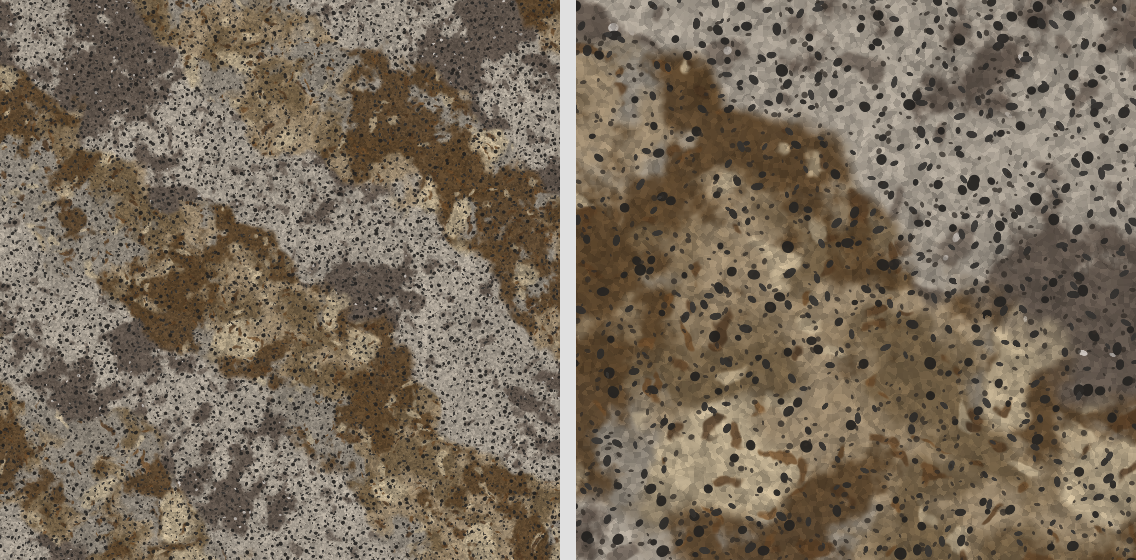
Left, the full canvas; right, a detail of the centre.
Give the GLSL for this texture, as a WebGL 2 fragment shader.

```glsl
#version 300 es
precision highp float;
// Speckled granite: diagonal bands of golden-brown stone running through grey stone.

uniform vec2 u_resolution;
out vec4 fragColor;

const float TAU = 6.2831853;

vec3 hash3(vec2 p) {
  vec3 q = fract(p.xyx * vec3(0.1031, 0.1030, 0.0973));
  q += dot(q, q.yxz + 33.33);
  return fract((q.xxy + q.yzz) * q.zyx);
}

mat2 rotation(float angle) {
  float c = cos(angle), s = sin(angle);
  return mat2(c, s, -s, c);
}

float valueNoise(vec2 p) {
  vec2 i = floor(p), f = fract(p);
  f = f * f * (3.0 - 2.0 * f);
  float low = mix(hash3(i).x, hash3(i + vec2(1, 0)).x, f.x);
  float high = mix(hash3(i + vec2(0, 1)).x, hash3(i + vec2(1, 1)).x, f.x);
  return mix(low, high, f.y);
}

// Layered noise, roughly 0.2 to 0.8 around a mean of 0.5.
float fbm(vec2 p, float seed) {
  float sum = 0.0, weight = 0.516;
  mat2 turn = 2.03 * rotation(0.65);
  p += seed * 17.3;
  for (int i = 0; i < 5; i++) {
    sum += weight * valueNoise(p);
    p = turn * p + 11.7;
    weight *= 0.5;
  }
  return sum;
}

// Cellular mosaic: a random tone for the nearest cell, from -0.5 to 0.5.
float mosaic(vec2 p, float count, float seed) {
  vec2 q = p * count, cell = floor(q);
  float nearest = 9.0, tone = 0.0;
  for (int y = -1; y <= 1; y++)
    for (int x = -1; x <= 1; x++) {
      vec2 id = cell + vec2(x, y);
      vec3 r = hash3(id + seed);
      float d = length(q - id - r.xy);
      if (d < nearest) { nearest = d; tone = r.z - 0.5; }
    }
  return tone;
}

// Scattered oval grains: x is coverage, y a random tone per grain.
vec2 grains(vec2 p, float count, float share, float size, float softness, float seed) {
  vec2 q = p * count, cell = floor(q), best = vec2(0.0);
  float blur = 0.6 * count / u_resolution.y + softness * size;
  for (int y = -1; y <= 1; y++)
    for (int x = -1; x <= 1; x++) {
      vec2 id = cell + vec2(x, y);
      vec3 place = hash3(id + seed), form = hash3(id + seed + 71.0);
      vec2 d = rotation(form.x * TAU) * (q - id - place.xy);
      d.y *= 1.0 + form.y;
      float radius = size * mix(0.45, 1.0, form.z);
      float cover = 1.0 - smoothstep(radius - blur, radius + blur, length(d));
      cover *= step(place.z, share);
      if (cover > best.x) best = vec2(cover, form.y);
    }
  return best;
}

// Share of golden stone: wavy bands falling from left to right.
float goldBands(vec2 p) {
  float across = 1.0 - p.y - 0.8 * p.x;
  across += 0.24 * (fbm(p * 3.5, 1.0) - 0.5) + 0.12 * (fbm(p * 15.0, 2.0) - 0.5);
  return smoothstep(-0.14, 0.14, cos(TAU * (across - 0.22) / 0.53));
}

vec3 greyStone(vec2 p, vec2 bent) {
  vec3 color = vec3(0.625, 0.592, 0.545) * (0.9 + 0.2 * fbm(p * 12.0, 3.0));
  float patches = fbm(p * 6.0, 4.0) + 0.4 * (fbm(p * 42.0, 5.0) - 0.5);
  float dark = smoothstep(0.53, 0.61, patches);
  dark = max(dark, 0.75 * grains(bent, 36.0, 0.28, 0.42, 0.25, 6.0).x);
  color = mix(color, vec3(0.345, 0.302, 0.268), 0.92 * dark);
  // Pale glints sit in the dark patches.
  float glint = grains(p, 95.0, 0.09, 0.3, 0.0, 7.0).x;
  return mix(color, vec3(0.78, 0.76, 0.74), glint * dark * 0.8);
}

vec3 goldStone(vec2 p, vec2 bent) {
  float mottle = smoothstep(0.33, 0.67, fbm(bent * 24.0, 8.0));
  vec3 color = mix(vec3(0.43, 0.36, 0.26), vec3(0.59, 0.52, 0.42), mottle);
  color = mix(color, vec3(0.54, 0.52, 0.49), 0.8 * smoothstep(0.52, 0.62, fbm(bent * 9.0, 9.0)));
  float brown = fbm(bent * 7.5, 10.0) + 0.45 * (fbm(p * 34.0, 11.0) - 0.5);
  color = mix(color, vec3(0.33, 0.245, 0.15), 0.88 * smoothstep(0.5, 0.6, brown));
  // Large streaked cream lumps, then small pebbles and rust dots.
  float streaks = fbm(rotation(0.6) * bent * vec2(28.0, 75.0), 12.0);
  vec3 cream = vec3(0.70, 0.64, 0.53) * (0.76 + 0.46 * streaks);
  float lumps = grains(bent, 10.5, 0.42, 0.44, 0.2, 13.0).x;
  float pebbles = grains(bent, 34.0, 0.22, 0.38, 0.2, 14.0).x;
  color = mix(color, cream, 0.9 * max(lumps, 0.8 * pebbles));
  vec2 rust = grains(bent, 54.0, 0.34, 0.36, 0.2, 15.0);
  return mix(color, mix(vec3(0.27, 0.19, 0.12), vec3(0.42, 0.29, 0.16), rust.y), 0.8 * rust.x);
}

void main() {
  vec2 p = gl_FragCoord.xy / u_resolution.y;
  vec2 bend = vec2(fbm(p * 19.0, 16.0), fbm(p * 19.0, 17.0)) - 0.5;
  vec2 bent = p + 0.07 * bend;
  float gold = goldBands(p);
  vec3 color = mix(greyStone(p, bent), goldStone(p, bent), gold);

  // Fine crystal texture.
  color *= 1.0 + 0.25 * mosaic(p, 290.0, 18.0) + 0.16 * mosaic(p, 130.0, 19.0);

  // Black mineral specks, denser in the grey stone.
  vec2 specks = grains(p + 0.006 * bend, 104.0, mix(0.6, 0.42, gold), 0.4, 0.0, 20.0);
  vec2 dust = grains(p, 185.0, 0.22, 0.38, 0.0, 21.0);
  color = mix(color, vec3(0.125, 0.118, 0.11) + 0.09 * specks.y, 0.92 * specks.x);
  color = mix(color, vec3(0.19, 0.17, 0.15), 0.75 * dust.x);
  fragColor = vec4(color, 1.0);
}
```
